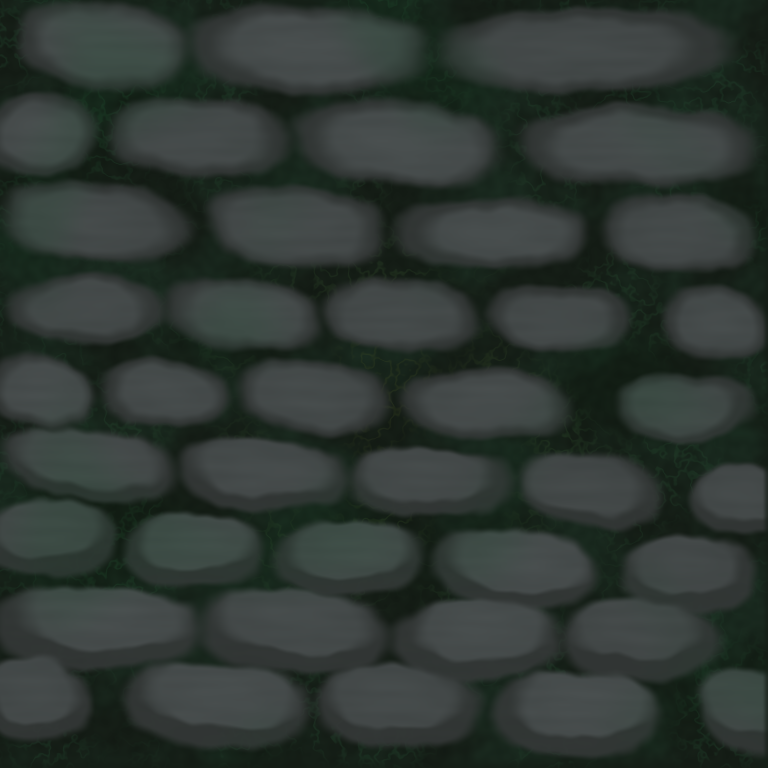
Write a WebGL 1 fragment shader that draws this texture.

```glsl
precision highp float;
uniform vec2 u_resolution;

const int ROWS = 9;
const int STONES_PER_ROW = 5;
const float ROW_PITCH = 0.12;
const float ROW_SHRINK = 0.0018;
const float STONE_HEIGHT = 0.051;
const float ROUNDNESS = 2.35;
const float OUTLINE_WOBBLE = 0.011;
const float FACE_SIZE = 0.79;
const float STREAK_STRENGTH = 0.014;
const vec3 SOIL_DARK = vec3(0.078, 0.110, 0.082);
const vec3 SOIL_GREEN = vec3(0.095, 0.155, 0.115);
const vec3 MOSS_GREEN = vec3(0.125, 0.255, 0.170);
const vec3 MOSS_OLIVE = vec3(0.215, 0.235, 0.105);
const vec3 STONE_RIM = vec3(0.203, 0.218, 0.215);
const vec3 STONE_FACE = vec3(0.282, 0.305, 0.305);

float hash(vec2 p) {
  return fract(sin(dot(p, vec2(127.1, 311.7))) * 43758.55);
}

vec2 gradient(vec2 cell) {
  float angle = 6.2832 * hash(cell);
  return vec2(cos(angle), sin(angle));
}

float gradientNoise(vec2 p) {
  vec2 i = floor(p), f = p - i;
  vec2 u = f * f * f * (f * (f * 6.0 - 15.0) + 10.0);
  vec2 e = vec2(1.0, 0.0);
  float low = mix(dot(gradient(i), f), dot(gradient(i + e), f - e), u.x);
  float high = mix(dot(gradient(i + e.yx), f - e.yx),
                   dot(gradient(i + 1.0), f - 1.0), u.x);
  return mix(low, high, u.y);
}

float fbm(vec2 p) {
  return gradientNoise(p) + 0.5 * gradientNoise(p * 2.1 + 7.3)
       + 0.25 * gradientNoise(p * 4.3 + 2.9);
}

// First stone centre, spacing, and growth of the spacing along a row
vec3 rowLayout(int row) {
  if (row == 0) return vec3(0.134, 0.267, 0.094);
  if (row == 1) return vec3(0.052, 0.205, 0.055);
  if (row == 2) return vec3(0.124, 0.262, -0.008);
  if (row == 3) return vec3(0.113, 0.205, 0.0);
  if (row == 4) return vec3(0.052, 0.162, 0.032);
  if (row == 5) return vec3(0.117, 0.226, -0.009);
  if (row == 6) return vec3(0.065, 0.190, 0.012);
  if (row == 7) return vec3(0.124, 0.260, -0.023);
  return vec3(0.046, 0.237, -0.002);
}

// Damp soil with patches of thready moss
vec3 soilColor(vec2 p) {
  float damp = smoothstep(-0.35, 0.45, fbm(p * 7.0));
  vec3 color = mix(SOIL_DARK, SOIL_GREEN, damp);
  float thread = 1.0 - smoothstep(0.0, 0.16, abs(fbm(p * 34.0 + 5.0)));
  float patches = smoothstep(-0.25, 0.35, gradientNoise(p * 9.0 + 31.0));
  float olive = exp(-18.0 * dot(p - vec2(0.52, 0.54), p - vec2(0.52, 0.54)));
  vec3 moss = mix(MOSS_GREEN, MOSS_OLIVE, 0.8 * olive);
  color = mix(color, moss, 0.38 * thread * patches);
  return color * (1.0 + 0.15 * gradientNoise(p * 70.0));
}

void main() {
  vec2 uv = gl_FragCoord.xy / u_resolution;
  vec2 p = vec2(uv.x, 1.0 - uv.y);
  vec3 color = soilColor(p);

  // Shared irregularities of outline and brushwork
  vec2 wobble = vec2(gradientNoise(p * 13.0), gradientNoise(p * 13.0 + 40.0));
  wobble += 0.4 * vec2(gradientNoise(p * 38.0), gradientNoise(p * 38.0 + 17.0));
  vec2 warped = p + OUTLINE_WOBBLE * wobble;
  float streak = gradientNoise(vec2(p.x * 7.0, p.y * 75.0))
               + 0.5 * gradientNoise(p * vec2(22.0, 90.0));

  for (int row = 0; row < ROWS; row++) {
    float r = float(row);
    vec3 layout = rowLayout(row);
    float tilt = 0.018 + 0.045 * exp(-0.5 * (r - 5.5) * (r - 5.5));
    float rowY = 0.062 + ROW_PITCH * r - ROW_SHRINK * r * (r - 1.0);
    float lift = 0.27 * smoothstep(3.5, 6.0, r);
    for (int stone = 0; stone < STONES_PER_ROW; stone++) {
      float k = float(stone);
      float x = layout.x + layout.y * k + 0.5 * layout.z * k * (k - 1.0);
      if (x > 1.01) continue;
      vec2 id = vec2(k + 1.0, r + 3.0);
      float rndA = hash(id), rndB = hash(id + 19.0), rndC = hash(id + 53.0);

      // Size follows the local spacing and stays inside the border
      float halfWidth = 0.5 * (layout.y + layout.z * (k - 0.5)) * mix(0.91, 1.03, rndA);
      halfWidth = min(halfWidth, min(x + 0.022, max(0.985 - x, 0.07)));
      float halfHeight = (STONE_HEIGHT + 0.006 * cos(0.8 * r)) * mix(0.93, 1.06, rndB);
      vec2 centre = vec2(x, rowY + tilt * (x - 0.5) + 0.008 * (rndC - 0.5));
      vec2 q = warped - centre;
      q.y -= q.x * mix(-0.02, 0.13, rndB);
      q /= vec2(halfWidth, halfHeight);

      // Dim body, then the paler face raised on the lower rows
      vec2 a = pow(abs(q) + 0.0001, vec2(ROUNDNESS));
      float body = pow(a.x + a.y, 1.0 / ROUNDNESS);
      vec2 offset = vec2(0.16 * (rndC - 0.5), -lift - 0.08 * (rndA - 0.5));
      vec2 b = pow(abs(q - offset) + 0.0001, vec2(ROUNDNESS));
      float face = pow(b.x + b.y, 1.0 / ROUNDNESS) / (FACE_SIZE + 0.08 * (rndB - 0.5));
      float softness = mix(0.19, 0.09, smoothstep(0.0, 0.4, q.y) * lift / 0.27);
      float bodyMask = 1.0 - smoothstep(0.87, 1.09, body);
      float faceMask = 1.0 - smoothstep(1.0 - softness, 1.0 + softness, face);
      float glow = mix(0.78, 1.0, rndC) * (0.88 + 0.12 * (1.0 - smoothstep(0.2, 0.8, face)));
      vec3 shade = mix(STONE_RIM, STONE_FACE, faceMask * glow);
      shade += STREAK_STRENGTH * streak * (0.4 + 0.6 * faceMask);
      color = mix(color, shade, bodyMask * mix(0.92, 1.0, faceMask));
    }
  }

  // Thin green film and darkened right and lower borders
  float film = smoothstep(0.0, 0.5, gradientNoise(p * 5.0 + 11.0));
  color = mix(color, color * vec3(0.88, 1.02, 0.93), film);
  float border = smoothstep(0.0, 0.016, uv.y) * smoothstep(0.0, 0.008, 1.0 - uv.x);
  gl_FragColor = vec4(mix(SOIL_DARK, color, 0.35 + 0.65 * border), 1.0);
}
```
